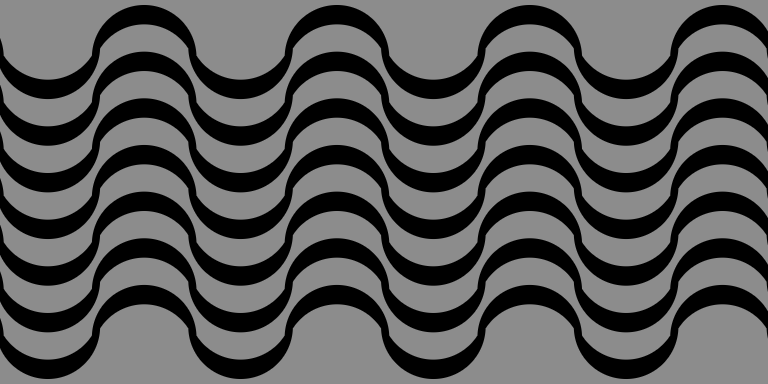
Write a WebGL 1 fragment shader that draws this pattern.

```glsl
precision highp float;
// Seven stacked black waves on grey, each built from alternating crescent crests and troughs.

uniform vec2 u_resolution;

const float PERIOD = 0.502;
const float WAVE_SPACING = 0.1215;

// Signed distance to an upward crescent: a disc minus the same disc moved down.
float crescent(vec2 p) {
  float radius = 0.1362;
  p.y += 0.0137;
  float outer = length(p) - radius;
  float inner = length(p + vec2(0.0, 0.0505)) - radius;
  return max(outer, -inner);
}

// Offset from the nearest repeat centred on x = 0.
float wrapCentered(float x) {
  return mod(x + 0.5 * PERIOD, PERIOD) - 0.5 * PERIOD;
}

// One wave: crests joined to troughs, which are crests turned upside down.
float wave(vec2 p) {
  float crest = crescent(vec2(wrapCentered(p.x), p.y));
  float trough = crescent(vec2(wrapCentered(p.x + 0.5 * PERIOD), -p.y));
  return min(crest, trough);
}

void main() {
  // Units of canvas height, measured from the first crest of the middle wave.
  vec2 p = gl_FragCoord.xy / u_resolution.y - vec2(0.3755, 0.5);
  float pixel = 1.0 / u_resolution.y;

  // Union of the stacked waves.
  float d = 1.0;
  for (int i = -3; i <= 3; i++) {
    d = min(d, wave(p - vec2(0.0, float(i) * WAVE_SPACING)));
  }

  float ink = clamp(0.5 - d / pixel, 0.0, 1.0);
  vec3 grey = vec3(0.55);
  gl_FragColor = vec4(mix(grey, vec3(0.0), ink), 1.0);
}
```
